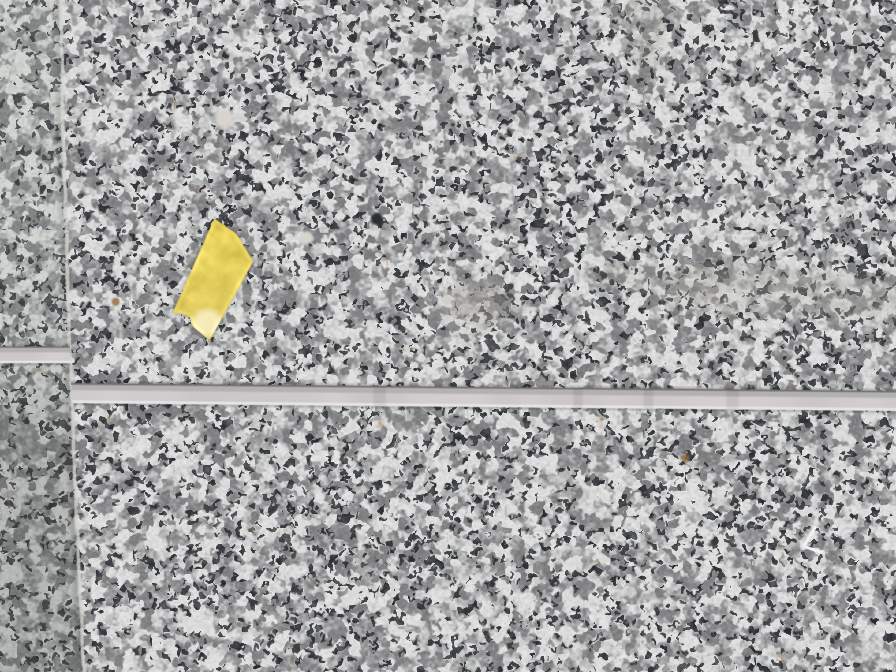
This texture is drawn by a Shadertoy shader. Its source:

```glsl
// Speckled granite slabs with pale metal joints and a scrap of yellow tape.

const float GRAIN_SCALE = 88.0;   // feldspar and quartz grains per canvas height
const float MICA_SCALE = 148.0;   // dark flecks per canvas height
const float MICA_SHARE = 0.165;
const float GRAIN_SHARPNESS = 8.0;
const vec3 FELDSPAR = vec3(0.86, 0.865, 0.86);
const vec3 QUARTZ = vec3(0.50, 0.50, 0.51);
const vec3 MICA = vec3(0.17, 0.18, 0.20);
const vec3 RUST = vec3(0.68, 0.49, 0.28);
const vec3 STAIN = vec3(0.68, 0.665, 0.64);
const vec3 STRIP = vec3(0.81, 0.79, 0.80);
const vec3 TAPE = vec3(0.885, 0.80, 0.36);
const vec2 TAPE_CENTRE = vec2(0.317, 0.582);

float hash(vec2 p) {
    return fract(sin(dot(p, vec2(127.1, 311.7))) * 43758.5453);
}

float noise(vec2 p) {
    vec2 i = floor(p), f = fract(p);
    f = f * f * (3.0 - 2.0 * f);
    return mix(mix(hash(i), hash(i + vec2(1, 0)), f.x),
               mix(hash(i + vec2(0, 1)), hash(i + vec2(1, 1)), f.x), f.y);
}

float fbm(vec2 p) {
    return 0.55 * noise(p) + 0.3 * noise(p * 2.1 + 7.3) + 0.15 * noise(p * 4.3 + 3.1);
}

// Soft cellular grains: x = mineral tone, y = share of cells below the limit
vec2 grains(vec2 p, float limit) {
    vec2 cell = floor(p), sum = vec2(0);
    float total = 0.0;
    for (int j = -1; j <= 1; j++)
    for (int i = -1; i <= 1; i++) {
        vec2 id = cell + vec2(i, j);
        vec2 d = id + vec2(hash(id), hash(id + 41.7)) - p;
        float w = exp(-GRAIN_SHARPNESS * dot(d, d));
        float h = hash(id + 17.3);
        sum += w * vec2(h, step(h, limit));
        total += w;
    }
    return sum / max(total, 1e-9);
}

// Soft elliptical spot
float spot(vec2 p, vec2 centre, vec2 radius) {
    return 1.0 - smoothstep(0.45, 1.0, length((p - centre) / radius));
}

float segment(vec2 p, vec2 a, vec2 b) {
    vec2 v = b - a;
    return length(p - a - v * clamp(dot(p - a, v) / dot(v, v), 0.0, 1.0));
}

vec3 granite(vec2 p, float contrast) {
    vec2 warp = vec2(noise(p * 180.0), noise(p * 180.0 + 31.0)) - 0.5;
    vec2 q = p + warp * 0.009;
    float tone = grains(q * GRAIN_SCALE, 0.0).x + 0.34 * (noise(p * 200.0) - 0.5);
    vec3 col = mix(QUARTZ, FELDSPAR, smoothstep(0.06, 0.80, tone));
    float cluster = MICA_SHARE + 0.24 * (fbm(p * 40.0) - 0.5);
    float fleck = grains(q * MICA_SCALE + 63.0, cluster).y;
    float depth = 0.7 + 0.3 * noise(p * 120.0 + 5.0);
    col = mix(col, MICA, smoothstep(0.15, 0.95, fleck) * depth);
    float rust = smoothstep(0.93, 0.99, noise(p * 85.0 + 19.0));
    col = mix(col, RUST, 0.3 * rust);
    col += 0.08 * (noise(p * 290.0) - 0.5);
    return mix(vec3(0.66), col, contrast);
}

// Metal strip profile: t runs from -1 (lower lip) to 1 (upper lip)
vec3 stripColour(float t, float x) {
    vec3 col = STRIP + 0.04 * (noise(vec2(x * 24.0, 2.0)) - 0.5);
    col = mix(col, vec3(0.70, 0.69, 0.69), smoothstep(0.15, 0.45, t));
    col = mix(col, vec3(0.45, 0.44, 0.43), smoothstep(0.72, 0.95, t));
    col = mix(col, vec3(0.90, 0.89, 0.89), smoothstep(-0.6, -0.8, t));
    float marks = spot(vec2(x), vec2(0.565), vec2(0.018)) + spot(vec2(x), vec2(0.86), vec2(0.014));
    marks += spot(vec2(x), vec2(0.965), vec2(0.014)) + spot(vec2(x), vec2(1.09), vec2(0.018));
    return col * (1.0 - 0.07 * marks);
}

float tapeDistance(vec2 p) {
    vec2 v[7] = vec2[7](vec2(0.319, 0.675), vec2(0.352, 0.652), vec2(0.377, 0.611),
        vec2(0.312, 0.493), vec2(0.287, 0.514), vec2(0.281, 0.530), vec2(0.257, 0.535));
    float d = 1e3, side = 1.0;
    for (int i = 0, j = 6; i < 7; j = i, i++) {
        d = min(d, segment(p, v[i], v[j]));
        bool above = v[i].y > p.y, aboveLast = v[j].y > p.y;
        float cross = v[i].x + (p.y - v[i].y) * (v[j].x - v[i].x) / (v[j].y - v[i].y);
        if (above != aboveLast && p.x < cross) side = -side;
    }
    return d * side;
}

void mainImage(out vec4 fragColor, in vec2 fragCoord) {
    vec2 p = fragCoord / iResolution.y;
    float px = 1.0 / iResolution.y;

    // Slabs either side of the upright joint
    float seam = p.x - (0.125 - 0.050 * p.y + 0.015 * p.y * p.y) + 0.003 * (noise(p * 45.0) - 0.5);
    float right = smoothstep(-px, px, seam);
    vec3 col = granite(p, mix(0.85, 1.0, right));
    float leftShade = mix(0.87, 0.99, smoothstep(0.3, 0.6, p.y));
    col *= mix(vec3(0.99, 1.0, 0.99) * leftShade, vec3(1), right);

    // Worn stains, rust marks and large crystals
    float wear = 0.6 * spot(p, vec2(0.71, 0.545), vec2(0.075, 0.05));
    wear += 0.45 * spot(p, vec2(1.17, 0.565 - 0.08 * (p.x - 1.17)), vec2(0.32, 0.05));
    wear += 0.35 * spot(p, vec2(0.96, 0.96), vec2(0.04, 0.09));
    vec3 worn = STAIN + 0.45 * (fbm(p * vec2(60.0, 130.0)) - 0.5);
    col = mix(col, worn, clamp(wear, 0.0, 0.8) * (0.5 + 0.6 * noise(p * 50.0)));
    col = mix(col, RUST * 0.85, 0.8 * (spot(p, vec2(0.172, 0.551), vec2(0.008)) + spot(p, vec2(1.02, 0.318), vec2(0.008))));
    col = mix(col, vec3(0.84, 0.83, 0.80), spot(p, vec2(0.334, 0.823), vec2(0.019)) + spot(p, vec2(0.456, 0.646), vec2(0.013)));
    col = mix(col, MICA, spot(p, vec2(0.561, 0.674), vec2(0.012)));
    float scratch = min(segment(p, vec2(1.213, 0.215), vec2(1.196, 0.187)), segment(p, vec2(1.196, 0.187), vec2(1.222, 0.178)));
    col = mix(col, vec3(0.95), 1.0 - smoothstep(0.001, 0.001 + 1.5 * px, scratch));

    // Pale upright joint and its shadow
    col *= 1.0 - 0.12 * smoothstep(0.009, 0.0, abs(seam + 0.006));
    col = mix(col, vec3(0.84, 0.84, 0.82), 0.75 * smoothstep(0.0025 + px, 0.001, abs(seam)));

    // Horizontal strips, stepped at the joint
    float isRight = step(0.0, seam);
    float middle = mix(0.472, 0.4160 - 0.0095 * p.x, isRight);
    float halfHeight = mix(0.0125, 0.0150, isRight);
    float off = p.y - middle;
    col *= 1.0 - 0.2 * smoothstep(0.006, 0.0, abs(off) - halfHeight);
    col = mix(col, stripColour(off / halfHeight, p.x), smoothstep(px, -px, abs(off) - halfHeight));

    // Tape with creases and a bright lower fold
    float d = tapeDistance(p);
    col *= 1.0 - 0.12 * smoothstep(0.006, 0.0, d);
    vec2 r = p - TAPE_CENTRE;
    vec3 tape = TAPE + 0.2 * (fbm(p * 45.0) - 0.5) + 0.5 * r.y * vec3(0.1, 0.1, -0.5);
    tape = mix(tape, vec3(0.98, 0.95, 0.78), 0.85 * spot(p, vec2(0.308, 0.520), vec2(0.03, 0.027)));
    tape += 0.05 * smoothstep(0.005, 0.0, abs(d + 0.003));
    col = mix(col, tape, smoothstep(px, -px, d));

    fragColor = vec4(clamp(col, 0.0, 1.0), 1.0);
}
```
